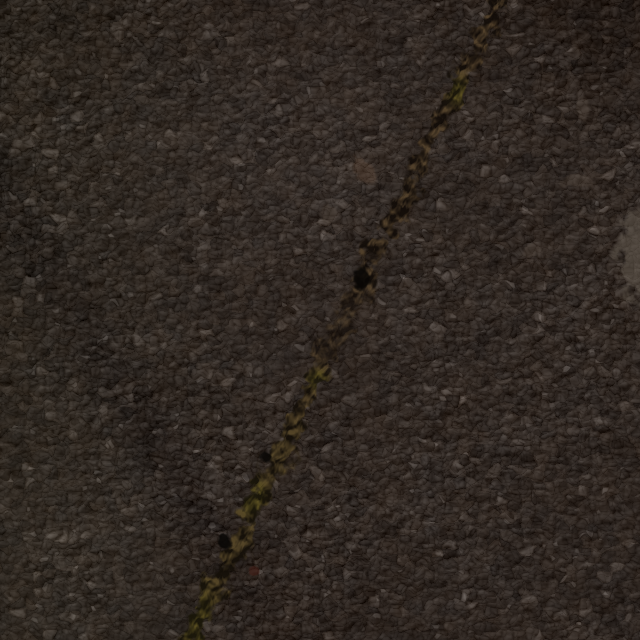
This texture is drawn by a three.js fragment shader. Its source:

```glsl
#define BASE_TONE 0.183
#define COARSE_CELLS 64.0
#define FINE_CELLS 118.0
#define STONE_CONTRAST 0.082
#define EMBOSS 0.13
#define CRACK_WIDTH 0.015
#define CRACK_FOOT 0.297
#define CRACK_SLOPE 0.484
#define STAIN_DEPTH 0.03
#define LIGHT_DIR vec2(-0.45, 0.89)
#define MOSS_COLOR vec3(0.30, 0.27, 0.09)

varying vec2 vUv;

float hash(vec2 p) {
  return fract(sin(dot(p, vec2(127.1, 311.7))) * 43758.5453);
}

vec2 hash2(vec2 p) {
  return vec2(hash(p), hash(p + 57.3));
}

float noise(vec2 p) {
  vec2 i = floor(p), f = fract(p);
  f = f * f * (3.0 - 2.0 * f);
  return mix(mix(hash(i), hash(i + vec2(1.0, 0.0)), f.x),
             mix(hash(i + vec2(0.0, 1.0)), hash(i + 1.0), f.x), f.y);
}

float fbm(vec2 p) {
  float sum = 0.0, amp = 0.5;
  for (int i = 0; i < 3; i++) {
    sum += amp * noise(p);
    p = mat2(1.6, 1.2, -1.2, 1.6) * p + 17.1;
    amp *= 0.5;
  }
  return sum / 0.875;
}

// Light and shade on a bumpy surface
float emboss(vec2 p) {
  return fbm(p) - fbm(p + 0.45 * LIGHT_DIR);
}

// Cellular stones: x = height, y = slope towards the light, z = stone id
vec3 stones(vec2 p) {
  vec2 cell = floor(p), toNearest = vec2(0.0);
  float first = 8.0, second = 8.0, id = 0.0;
  for (int j = -1; j <= 1; j++) {
    for (int i = -1; i <= 1; i++) {
      vec2 c = cell + vec2(float(i), float(j));
      vec2 d = p - c - 0.05 - 0.9 * hash2(c);
      float dist = length(d);
      if (dist < first) {
        second = first;
        first = dist;
        toNearest = d;
        id = hash(c + 9.7);
      } else {
        second = min(second, dist);
      }
    }
  }
  return vec3(smoothstep(0.0, 0.5, second - first), dot(toNearest, LIGHT_DIR), id);
}

// Ragged soft ellipse
float blob(vec2 p, vec2 center, vec2 radius) {
  float ragged = 1.1 * (fbm(p * 75.0) - 0.5);
  return 1.0 - smoothstep(0.65, 1.15, length((p - center) / radius) + ragged);
}

float glow(vec2 p, vec2 center, vec2 radius) {
  vec2 q = (p - center) / radius;
  return exp(-dot(q, q));
}

void main() {
  vec2 p = vUv;
  vec2 warp = vec2(noise(p * 80.0), noise(p * 80.0 + 31.0)) - 0.5;
  vec2 grain = (p + 0.009 * warp) * vec2(0.9, 1.18);

  // Asphalt aggregate
  vec3 coarse = stones(grain * COARSE_CELLS);
  vec3 fine = stones(grain * FINE_CELLS + 13.0);
  float relief = 0.45 * (coarse.x - 0.5) + 0.7 * coarse.y * coarse.x + 0.6 * (coarse.z - 0.5);
  relief += 0.35 * (fine.x - 0.5) + 0.35 * fine.y + 0.4 * (fine.z - 0.5);
  float patches = fbm(p * 9.0 + 4.0);
  float bumps = emboss(p * vec2(75.0, 105.0));
  float tone = BASE_TONE + (STONE_CONTRAST * relief + EMBOSS * bumps) * (0.7 + 0.6 * patches);
  tone += 0.026 * (patches - 0.5) + 0.025 * (fbm(p * 27.0 + 70.0) - 0.5);
  tone += 0.06 * smoothstep(0.92, 0.99, coarse.z) * coarse.x;
  tone += 0.08 * smoothstep(0.955, 0.99, fine.z) * fine.x;

  // Broad light and the dark diagonal stain
  tone += 0.018 * glow(p, vec2(0.42, 0.74), vec2(0.28, 0.24));
  tone += 0.016 * glow(p, vec2(0.1, 0.14), vec2(0.2, 0.2));
  float stainOffset = (p.y - 0.69 + 1.53 * p.x) / 1.83 + 0.03 * (fbm(p * 7.0) - 0.5);
  float stain = exp(-pow(stainOffset / 0.05, 2.0)) * (1.0 - smoothstep(0.3, 0.5, p.x));
  tone -= STAIN_DEPTH * stain;
  tone -= 0.042 * glow(p, vec2(0.95, 1.0), vec2(0.18, 0.13));
  tone -= 0.022 * glow(p, vec2(0.1, 1.0), vec2(0.28, 0.12));
  tone -= 0.012 * glow(p, vec2(0.5, 0.06), vec2(0.14, 0.1));

  vec3 color = vec3(tone) - vec3(0.0, 0.032, 0.052);
  float hue = fbm(p * 40.0 + 50.0) - 0.5 + 0.5 * (coarse.z - 0.5);
  color += 0.014 * hue * vec3(1.0, 0.0, -0.9);
  color += vec3(-0.003, 0.003, -0.004) * (1.0 - smoothstep(0.0, 0.5, p.x));
  color += vec3(-0.004, -0.001, 0.006) * stain;

  // Larger pale stones and the worn patch at the right edge
  vec2 chip = mat2(0.8, -0.6, 0.6, 0.8) * (p - vec2(0.573, 0.73));
  float pale = blob(chip, vec2(0.0), vec2(0.013, 0.025));
  pale = max(pale, blob(p, vec2(0.573, 0.73), vec2(0.017, 0.015)));
  color = mix(color, vec3(0.29, 0.23, 0.19) + 0.07 * relief, 0.85 * pale);
  float dull = blob(p, vec2(0.911, 0.827), vec2(0.011, 0.02));
  dull = max(dull, blob(p, vec2(0.9, 0.717), vec2(0.03, 0.012)));
  dull = max(dull, blob(p, vec2(0.833, 0.61), vec2(0.016, 0.013)));
  dull = max(dull, blob(p, vec2(0.514, 0.668), vec2(0.014, 0.016)));
  color = mix(color, vec3(0.265, 0.225, 0.195) + 0.07 * relief, 0.7 * dull);
  float worn = blob(p, vec2(1.005, 0.598), vec2(0.046, 0.066));
  color = mix(color, vec3(0.32, 0.285, 0.25) + 0.04 * relief, 0.85 * worn);

  // Crack filled with litter and moss
  float crackX = CRACK_FOOT + CRACK_SLOPE * p.y + 0.01 * (fbm(vec2(p.y * 16.0, 3.0)) - 0.5);
  float across = abs(p.x - crackX) * 0.9 + 0.045 * (fbm(p * 60.0) - 0.5);
  float width = CRACK_WIDTH * (0.7 + 0.6 * noise(vec2(p.y * 22.0, 8.0)));
  float crack = 1.0 - smoothstep(width * 0.5, width * 1.3, across);
  crack *= 1.0 - 0.4 * glow(p, vec2(0.53, 0.49), vec2(0.07, 0.06));
  vec2 along = mat2(0.88, 0.47, -0.47, 0.88) * p + 0.006 * warp;
  float leaf = 0.36 + 2.4 * emboss(along * vec2(95.0, 60.0));
  leaf += 0.7 * (noise(along * vec2(125.0, 80.0) + 21.0) - 0.5);
  leaf = clamp(leaf, 0.0, 1.0);
  vec3 fill = mix(vec3(0.065, 0.042, 0.025), vec3(0.33, 0.26, 0.17), leaf);
  float moss = glow(p, vec2(0.716, 0.857), vec2(0.018, 0.022));
  moss += glow(p, vec2(0.495, 0.408), vec2(0.018, 0.016));
  moss += glow(p, vec2(0.395, 0.223), vec2(0.018, 0.025));
  moss += glow(p, vec2(0.306, 0.03), vec2(0.025, 0.045));
  moss += 0.25 * (1.0 - smoothstep(0.3, 0.45, p.y));
  fill = mix(fill, MOSS_COLOR * (0.35 + 0.9 * leaf), clamp(moss, 0.0, 0.8));
  color = mix(color, fill, 0.9 * crack);

  // Open holes along the crack and one red fleck
  float hole = blob(p, vec2(0.566, 0.564), vec2(0.013, 0.017));
  hole = max(hole, blob(p, vec2(0.417, 0.286), vec2(0.011, 0.009)));
  hole = max(hole, blob(p, vec2(0.352, 0.154), vec2(0.012, 0.012)));
  color = mix(color, vec3(0.025, 0.018, 0.012), 0.85 * hole);
  color = mix(color, vec3(0.27, 0.1, 0.07), 0.5 * blob(p, vec2(0.397, 0.108), vec2(0.009, 0.007)));

  gl_FragColor = vec4(clamp(color, 0.0, 1.0), 1.0);
}
```
